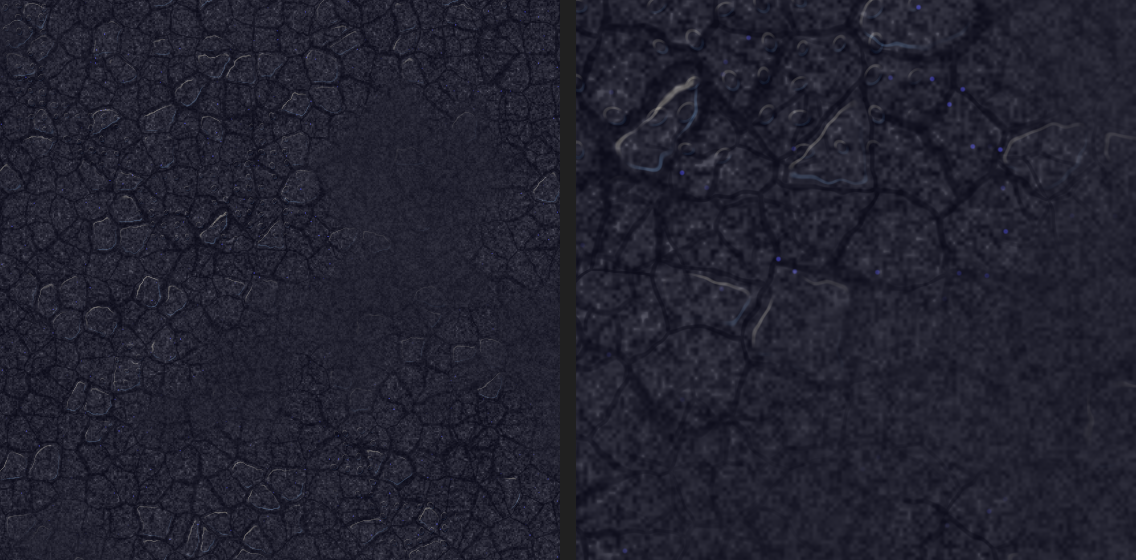
Left, the full canvas; right, a detail of the centre.
This texture is drawn by a Shadertoy shader. Its source:

```glsl
const float SLABS = 20.0;          // slabs across the canvas
const float SHARDS = 33.0;         // finer fragments across the canvas
const float PEBBLES = 46.0;        // pebble grid across the canvas
const float FLECKS = 120.0;        // blue fleck grid across the canvas
const float RIM_SHARE = 0.22;      // share of slabs with a lit rim
const float RIM_INSET = 0.11;      // rim distance from slab edge, in slabs
const float RIM_WIDTH = 0.0016;    // rim width, in canvas units
const float BASE_TONE = 0.149;
const float CRACK_DEPTH = 0.066;
const float GRAIN = 0.12;
const vec3 TINT = vec3(0.0, 0.0, 0.053);
const vec3 WARM_RIM = vec3(0.27, 0.26, 0.21);
const vec3 COOL_RIM = vec3(0.10, 0.15, 0.19);
const vec3 BLUE_FLECK = vec3(0.12, 0.12, 0.42);
const vec2 LIGHT_DIR = vec2(-0.45, 0.89);

vec2 hash2(vec2 p) {
    vec3 q = fract(p.xyx * vec3(0.1031, 0.1030, 0.0973));
    q += dot(q, q.yzx + 33.33);
    return fract((q.xx + q.yz) * q.zy);
}

float noise(vec2 p) {
    vec2 i = floor(p), f = fract(p);
    f = f * f * (3.0 - 2.0 * f);
    float low = mix(hash2(i).x, hash2(i + vec2(1, 0)).x, f.x);
    float high = mix(hash2(i + vec2(0, 1)).x, hash2(i + vec2(1, 1)).x, f.x);
    return mix(low, high, f.y);
}

float fbm(vec2 p) {
    return 0.55 * noise(p) + 0.28 * noise(p * 2.1 + 7.3) + 0.17 * noise(p * 4.3 + 3.1);
}

struct Cell { float edge; float roundEdge; vec2 normal; vec2 id; };

// Cellular pattern: sharp and rounded edge distance, outward normal, cell id
Cell cellular(vec2 p) {
    vec2 base = floor(p), nearest = vec2(0), id = vec2(0);
    float best = 9.0;
    for (int y = -1; y <= 1; y++)
    for (int x = -1; x <= 1; x++) {
        vec2 g = base + vec2(x, y);
        vec2 r = g + 0.08 + 0.84 * hash2(g) - p;
        if (dot(r, r) < best) { best = dot(r, r); nearest = r; id = g; }
    }
    float edge = 9.0, total = 0.0;
    vec2 normal = vec2(0);
    for (int y = -2; y <= 2; y++)
    for (int x = -2; x <= 2; x++) {
        vec2 g = id + vec2(x, y);
        vec2 r = g + 0.08 + 0.84 * hash2(g) - p;
        vec2 gap = r - nearest;
        if (dot(gap, gap) > 0.0001) {
            vec2 n = normalize(gap);
            float d = dot(0.5 * (r + nearest), n);
            float w = exp(-18.0 * d);
            edge = min(edge, d);
            total += w;
            normal += w * n;
        }
    }
    return Cell(edge, -log(total) / 18.0, normal / (length(normal) + 0.0001), id);
}

// Dark line with a soft shoulder
float crack(float edge, float width) {
    return max(1.0 - smoothstep(0.25 * width, width, edge), 0.45 * exp(-13.0 * edge));
}

// Thin rim, warm where it faces the light and cool on the far side
vec3 litRim(float dist, float width, vec2 normal) {
    float line = 1.0 - smoothstep(0.2 * width, width, abs(dist));
    float facing = dot(normal, LIGHT_DIR);
    return line * (WARM_RIM * smoothstep(-0.1, 0.9, facing)
                 + COOL_RIM * smoothstep(0.1, 0.9, -facing));
}

void mainImage(out vec4 fragColor, in vec2 fragCoord) {
    vec2 uv = fragCoord / iResolution.xy;

    // Smooth silt patches bury the broken ground
    float silt = smoothstep(0.47, 0.65, fbm(uv * 3.2 + vec2(4.7, 1.9)));
    float gravel = 1.0 - silt;

    // Ragged slabs and shards
    vec2 wobble = vec2(noise(uv * 32.0), noise(uv * 32.0 + 51.0)) - 0.5;
    vec2 jag = vec2(noise(uv * 120.0 + 9.0), noise(uv * 120.0 + 77.0)) - 0.5;
    vec2 ground = uv + 0.011 * wobble + 0.004 * jag;
    Cell slab = cellular(ground * SLABS);
    Cell shard = cellular(ground * SHARDS + 40.0);
    float wear = noise(uv * 26.0 + 13.0);
    float cracks = crack(slab.edge, 0.04 + 0.13 * wear * wear);
    float hairlines = crack(shard.edge, 0.09) * smoothstep(0.3, 0.75, noise(uv * 15.0 + 30.0));
    float dark = max(cracks, 0.8 * hairlines) * mix(1.0, 0.28, silt);

    // Tone with fine mineral grain
    float fine = noise(uv * 410.0), coarse = noise(uv * 190.0 + 5.0);
    float grain = (fine - 0.5) + 0.7 * (coarse - 0.5);
    float tone = BASE_TONE - CRACK_DEPTH * dark - 0.012 * silt;
    tone += GRAIN * grain * mix(1.0, 0.55, silt) * (1.0 - 0.5 * dark);
    tone += 0.03 * (fbm(uv * 9.0 + 20.0) - 0.5);
    tone += 0.09 * gravel * (1.0 - dark) * smoothstep(0.72, 1.0, coarse * 0.5 + fine * 0.5);

    // Raised slabs with lit rims
    vec2 pick = hash2(slab.id + 91.0);
    float raised = step(pick.x, RIM_SHARE) * mix(1.0, 0.3, silt);
    float inside = smoothstep(RIM_INSET - 0.03, RIM_INSET + 0.03, slab.roundEdge);
    tone += 0.012 * raised * inside;
    vec3 color = vec3(tone) + TINT;
    float broken = smoothstep(0.15, 0.6, noise(uv * 48.0 + 61.0)) * (0.5 + 0.5 * pick.y);
    color += raised * broken * litRim(slab.roundEdge - RIM_INSET, RIM_WIDTH * SLABS, slab.normal);

    // Clusters of small pebbles
    vec2 spot = uv * PEBBLES, home = floor(spot), seed = hash2(home + 17.0);
    float angle = 6.283 * seed.x;
    vec2 q = fract(spot) - 0.5 - 0.3 * (hash2(home + 5.0) - 0.5);
    vec2 shape = vec2(dot(q, vec2(cos(angle), sin(angle))),
                      1.4 * dot(q, vec2(-sin(angle), cos(angle))));
    float body = length(shape) - mix(0.18, 0.3, seed.y);
    float cluster = smoothstep(0.66, 0.76, noise(uv * 7.0 + 2.6)) * step(0.35, hash2(home + 63.0).x);
    vec2 facing = q / (length(q) + 0.0001);
    float shadow = (1.0 - smoothstep(0.0, 0.14, abs(body - 0.04))) * smoothstep(0.0, 0.8, -dot(facing, LIGHT_DIR));
    color -= 0.055 * cluster * shadow;
    color += 0.5 * cluster * litRim(body, RIM_WIDTH * PEBBLES, facing);

    // Sparse blue flecks
    vec2 fleckCell = floor(uv * FLECKS), fleckSeed = hash2(fleckCell + 29.0);
    float fleck = 1.0 - smoothstep(0.08, 0.24, length(fract(uv * FLECKS) - 0.3 - 0.4 * hash2(fleckCell)));
    fleck *= step(0.972, fleckSeed.x) * fleckSeed.y * gravel;
    color += BLUE_FLECK * fleck;

    fragColor = vec4(max(color, vec3(0.05, 0.05, 0.10)), 1.0);
}
```
